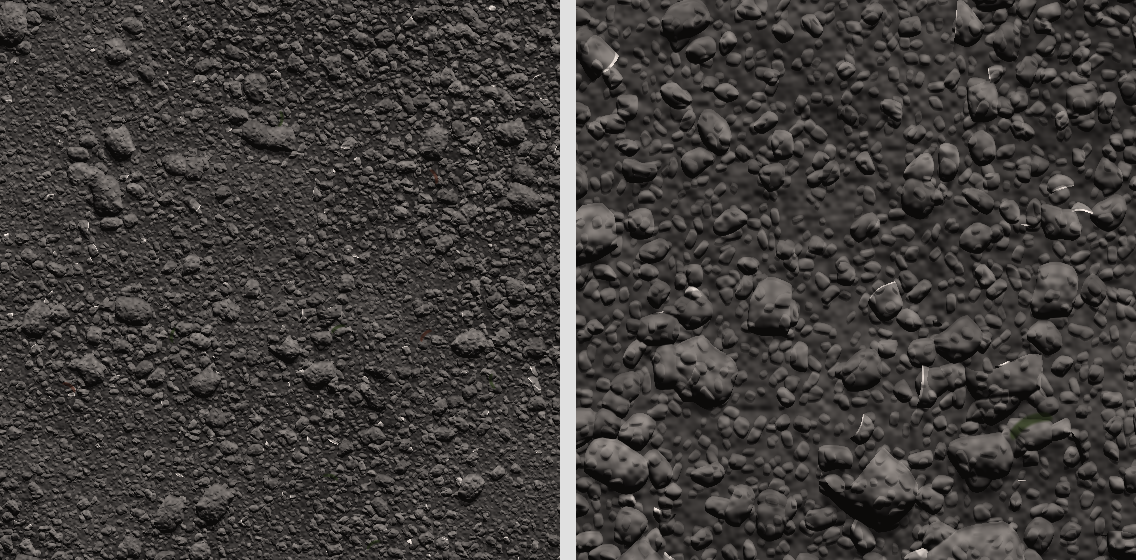
Left, the full canvas; right, a detail of the centre.
A three.js fragment shader for this texture:

```glsl
// Dark loose soil: clods, crumbs and grit lit from above, with a few pale stones and plant bits.
varying vec2 vUv;

const vec3 SHADOW_COLOR = vec3(0.043, 0.038, 0.037);
const vec3 SOIL_COLOR = vec3(0.475, 0.452, 0.437);
const vec3 RUST_COLOR = vec3(0.30, 0.17, 0.13);
const vec3 LEAF_COLOR = vec3(0.17, 0.21, 0.11);
const vec2 LIGHT_DIR = vec2(0.2, 0.98);
const float LIGHT_COS = 0.74;
const float LIGHT_SIN = 0.67;

float hash(vec2 p) {
  vec3 q = fract(p.xyx * 0.1031);
  q += dot(q, q.yzx + 33.33);
  return fract((q.x + q.y) * q.z);
}

vec2 hash2(vec2 p) {
  return vec2(hash(p), hash(p + 57.3));
}

float noise(vec2 p) {
  vec2 i = floor(p);
  vec2 f = fract(p);
  f = f * f * (3.0 - 2.0 * f);
  vec2 e = vec2(0.0, 1.0);
  return mix(mix(hash(i), hash(i + e.yx), f.x),
             mix(hash(i + e.xy), hash(i + e.yy), f.x), f.y);
}

float fbm(vec2 p) {
  float sum = 0.0;
  float gain = 0.5;
  for (int i = 0; i < 4; i++) {
    sum += gain * noise(p);
    p = p * 2.03 + 17.1;
    gain *= 0.5;
  }
  return sum;
}

vec2 rotate(vec2 p, float angle) {
  float c = cos(angle);
  float s = sin(angle);
  return vec2(c * p.x - s * p.y, s * p.x + c * p.y);
}

// Scattered domes: x is the height in cells, y a random tone of the highest one
vec2 clods(vec2 p, float scale, float density, float seed) {
  vec2 g = p * scale;
  vec2 best = vec2(0.0, 0.5);
  for (int j = -1; j <= 1; j++) {
    for (int i = -1; i <= 1; i++) {
      vec2 cell = floor(g) + vec2(float(i), float(j));
      vec2 kind = hash2(cell + seed + 37.0);
      float chance = hash(cell + seed + 71.0);
      float radius = mix(0.27, 0.62, kind.x * kind.x);
      vec2 d = rotate(g - cell - hash2(cell + seed), kind.y * 6.283);
      d.y *= 1.0 + 0.5 * kind.x;
      float dist = mix(length(d), max(abs(d.x), abs(d.y)), 0.4) / radius;
      float dome = radius * sqrt(max(0.0, 1.0 - dist * dist));
      if (chance < density && dome > best.x) best = vec2(dome, chance / density);
    }
  }
  return best;
}

// Soil surface: x height, y tone, z how far it stands out of the gaps
vec3 surface(vec2 p, float clump) {
  vec2 warp = vec2(noise(p * 70.0), noise(p * 70.0 + 31.7)) - 0.5;
  vec2 q = p + 0.006 * warp;
  vec2 large = clods(q, 15.0, 0.05 + 0.2 * clump, 3.0);
  vec2 medium = clods(q, 33.0, 0.15 + 0.5 * clump, 19.0);
  vec2 small = clods(q, 62.0, 0.35 + 0.5 * clump, 43.0);
  vec2 crumb = clods(q, 118.0, 0.85, 67.0);
  vec3 heights = 0.72 * vec3(large.x / 15.0, medium.x / 33.0, small.x / 62.0);
  float top = max(heights.x, max(heights.y, heights.z));
  float tone = heights.x >= top ? min(large.y, 0.9) : (heights.y >= top ? medium.y : small.y);
  tone = top > 0.0005 ? tone : 0.5;
  float grit = 0.0022 * noise(p * 135.0) + 0.0014 * noise(p * 265.0);
  float relief = 0.028 * fbm(p * 6.0) + top + 0.4 * crumb.x / 118.0 + grit;
  float cover = max(max(large.x, medium.x), max(small.x, 0.6 * crumb.x)) * 2.0;
  return vec3(relief, tone, cover);
}

// Sparse thin slivers: x coverage, y random kind
vec2 plantBits(vec2 p, float scale, float density) {
  vec2 g = p * scale;
  vec2 cell = floor(g);
  vec2 kind = hash2(cell + 11.0);
  vec2 d = rotate(g - cell - mix(vec2(0.3), vec2(0.7), hash2(cell + 5.0)), kind.x * 6.283);
  d.y += 2.0 * d.x * d.x;
  d.x -= clamp(d.x, -0.12, 0.12);
  float mask = 1.0 - smoothstep(0.018, 0.045, length(d));
  return vec2(mask * step(hash(cell + 23.0), density), kind.y);
}

void main() {
  float clump = smoothstep(0.3, 0.65, fbm(vUv * 4.0 + 8.3));
  float stepSize = 0.0018;
  vec3 here = surface(vUv, clump);
  float ahead = surface(vUv + LIGHT_DIR * stepSize, clump).x;
  float blocker = surface(vUv + LIGHT_DIR * 0.01, clump).x;

  // Direct light, cast shadow and dark gaps
  float slope = (here.x - ahead) / stepSize;
  float lit = max(0.0, (LIGHT_COS * slope + LIGHT_SIN) / sqrt(1.0 + slope * slope));
  float shadow = smoothstep(0.003, 0.012, blocker - here.x);
  float gaps = 1.0 - 0.5 * mix(0.5, 1.0, clump) * (1.0 - smoothstep(0.0, 0.6, here.z));
  float shade = pow(lit, 1.25) * gaps * (1.0 - 0.6 * shadow);

  // Uneven tone of clods and grains, with rare pale stones
  float tone = mix(0.82, 1.16, here.y) * mix(0.8, 1.2, noise(vUv * 240.0 + 9.0));
  tone *= 1.0 + 0.7 * smoothstep(0.985, 0.99, here.y);
  vec3 color = mix(SHADOW_COLOR, SOIL_COLOR, shade * tone);

  vec2 bits = plantBits(vUv, 11.0, 0.07);
  vec3 bitColor = mix(RUST_COLOR, LEAF_COLOR, step(0.55, bits.y));
  color = mix(color, bitColor * (0.5 + 0.7 * shade), 0.8 * bits.x);
  gl_FragColor = vec4(color, 1.0);
}
```
